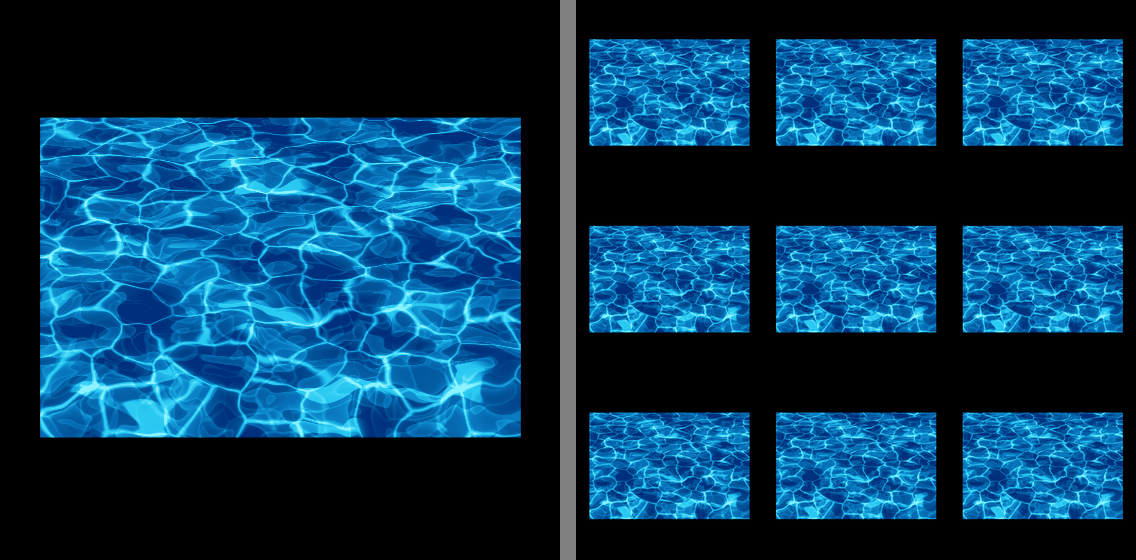
Left: one tile. Right: repeated 3 by 3.
This texture is drawn by a three.js fragment shader. Its source:

```glsl
varying vec2 vUv;

#define PANEL_MIN vec2(0.0716, 0.2188)
#define PANEL_MAX vec2(0.930, 0.790)
#define EDGE_SOFTNESS 0.0012
#define PERSPECTIVE 0.75
#define WEB_CELLS 11.0
#define FINE_CELLS 19.0
#define WARP_COARSE 0.026
#define WARP_FINE 0.008
#define BASE_LIGHT 0.13
#define WEB_LIGHT 0.68
#define FOLD_LIGHT 0.42
#define GLINT_LIGHT 0.55

const vec3 DEEP_BLUE = vec3(0.0, 0.19, 0.49);
const vec3 POOL_BLUE = vec3(0.01, 0.33, 0.60);
const vec3 MID_BLUE = vec3(0.03, 0.45, 0.73);
const vec3 SKY_BLUE = vec3(0.07, 0.60, 0.84);
const vec3 CYAN = vec3(0.16, 0.79, 0.95);
const vec3 GLINT = vec3(0.55, 0.95, 1.0);

float hash(vec2 p) {
  return fract(sin(dot(p, vec2(127.1, 311.7))) * 43758.5453);
}

// Gradient noise that wraps after a whole number of cells
float cornerSlope(vec2 cell, vec2 offset, vec2 period) {
  float angle = 6.2832 * hash(mod(cell, period));
  return dot(vec2(cos(angle), sin(angle)), offset);
}

float noise(vec2 p, vec2 period) {
  vec2 i = floor(p), f = fract(p);
  vec2 s = f * f * f * (f * (f * 6.0 - 15.0) + 10.0);
  vec2 e = vec2(1.0, 0.0);
  float low = mix(cornerSlope(i, f, period), cornerSlope(i + e, f - e, period), s.x);
  float high = mix(cornerSlope(i + e.yx, f - e.yx, period),
                   cornerSlope(i + 1.0, f - 1.0, period), s.x);
  return 1.4 * mix(low, high, s.y);
}

// Wrapping Voronoi: x is the gap to the cell border, y a tone per cell
vec2 web(vec2 p, float period) {
  vec2 i = floor(p), f = fract(p);
  float nearest = 8.0, second = 8.0, tone = 0.0;
  for (int y = -1; y <= 1; y++) {
    for (int x = -1; x <= 1; x++) {
      vec2 cell = vec2(float(x), float(y));
      vec2 id = mod(i + cell, period);
      vec2 site = cell + 0.1 + 0.8 * vec2(hash(id + 31.0), hash(id + 67.0));
      float d = length(site - f);
      if (d < nearest) {
        second = nearest;
        nearest = d;
        tone = hash(id + 93.0);
      } else {
        second = min(second, d);
      }
    }
  }
  return vec2(second - nearest, tone);
}

vec2 warp(vec2 p, float cells) {
  vec2 q = p * cells;
  return vec2(noise(q, vec2(cells)), noise(q + vec2(3.7, 5.3), vec2(cells)));
}

// Refraction fold: sharp on one side, fading on the other
float fold(float n) {
  return smoothstep(0.0, 0.05, n) * exp(-4.5 * max(n, 0.0));
}

vec3 waterColor(float light) {
  vec3 color = mix(DEEP_BLUE, POOL_BLUE, clamp(light * 4.0, 0.0, 1.0));
  color = mix(color, MID_BLUE, clamp(light * 4.0 - 1.0, 0.0, 1.0));
  color = mix(color, SKY_BLUE, clamp(light * 4.0 - 2.0, 0.0, 1.0));
  color = mix(color, CYAN, clamp(light * 4.0 - 3.0, 0.0, 1.0));
  return mix(color, GLINT, smoothstep(1.1, 1.7, light));
}

void main() {
  // Water plane, squeezed toward the far side; one period fills the panel
  float height = PANEL_MAX.y - PANEL_MIN.y;
  float t = clamp((vUv.y - PANEL_MIN.y) / height, 0.0, 1.0);
  vec2 plane = vec2(vUv.x, t * (1.0 + PERSPECTIVE * t) / (1.0 + PERSPECTIVE));
  vec2 p = plane + WARP_COARSE * warp(plane, 9.0);
  p += WARP_FINE * warp(p, 27.0);

  // Broad shade and small ripples
  float shade = noise(p * 6.0, vec2(6.0));
  float ripple = noise(p * vec2(13.0, 19.0), vec2(13.0, 19.0));
  float strength = 0.5 + 0.5 * noise(p * 10.0 + 4.6, vec2(10.0));

  // Bright caustic web over a fainter, finer one
  vec2 coarse = web(p * WEB_CELLS, WEB_CELLS);
  vec2 fine = web((p + 0.6 * WARP_COARSE * warp(p, 14.0)) * FINE_CELLS, FINE_CELLS);
  float width = mix(0.07, 0.22, strength * strength);
  float line = (1.0 - smoothstep(0.0, width, coarse.x)) * (0.5 + strength);
  float fineLine = (1.0 - smoothstep(0.0, 0.16, fine.x)) * smoothstep(0.2, 0.8, strength);

  // Folded sheets of light and elongated glints
  float sheets = fold(ripple + 0.3 * shade)
    + 0.6 * fold(noise(p * vec2(21.0, 25.0) + 2.4, vec2(21.0, 25.0)) - 0.08);
  float glints = smoothstep(0.27, 0.38, noise(p * vec2(12.0, 24.0) + 7.3, vec2(12.0, 24.0)))
    * smoothstep(-0.1, 0.3, shade + 0.25 * ripple);

  float light = BASE_LIGHT + 0.36 * shade + 0.2 * ripple + 0.2 * (coarse.y - 0.5);
  light += 0.12 * (fine.y - 0.5) + 0.22 * exp(-5.0 * coarse.x);
  light += WEB_LIGHT * (line + 0.45 * fineLine) + FOLD_LIGHT * sheets + GLINT_LIGHT * glints;

  // Black surround
  vec2 inside = smoothstep(-EDGE_SOFTNESS, EDGE_SOFTNESS, min(vUv - PANEL_MIN, PANEL_MAX - vUv));
  gl_FragColor = vec4(waterColor(light) * inside.x * inside.y, 1.0);
}
```
